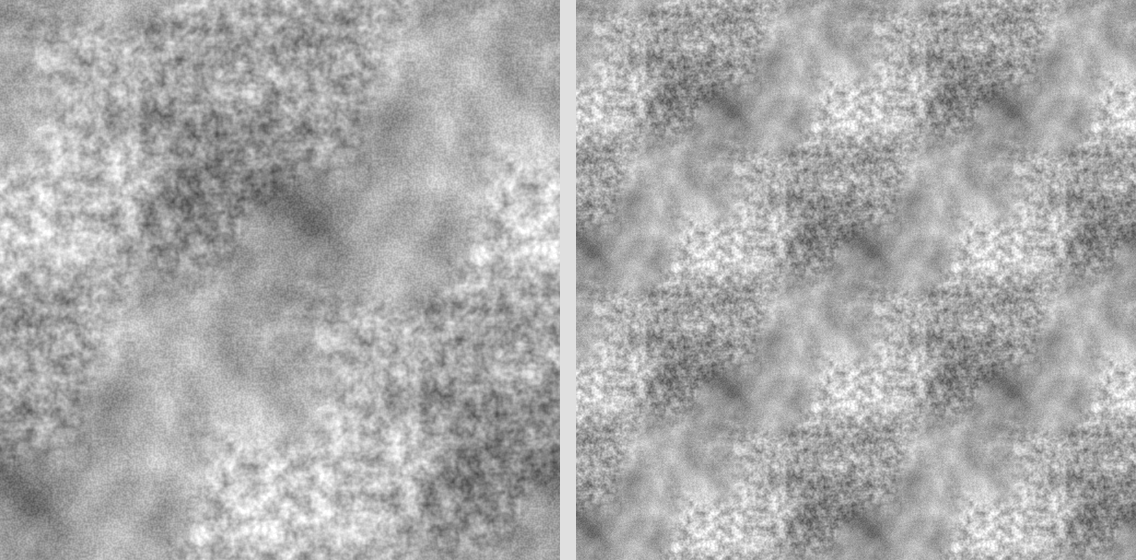
Left: one tile. Right: repeated 2 by 2.
Write a Shadertoy shader that draws this texture.

```glsl
// Tileable grey cloud texture: soft smoky patches, mottled zones and fine grain.

const float TAU = 6.2831853;

const float BASE_GREY     = 0.682;
const float WAVE_DEPTH    = 0.04;               // broad light and dark bands
const float CORE_DEPTH    = 0.13;               // compact dark smoky core
const float CORE_FOCUS    = 2.0;
const vec2  CORE_CENTER   = vec2(0.48, 0.65);
const float SMOOTH_BAND   = 0.05;               // diagonal with little mottling
const float CLOUD_CELLS   = 4.0;                // cell counts must be even
const float CLOUD_DEPTH   = 0.125;
const float CLOUD_FALLOFF = 0.86;
const float MOTTLE_CELLS  = 32.0;
const float MOTTLE_DEPTH  = 0.17;
const float MOTTLE_FALLOFF = 0.78;
const float GRAIN_CELLS   = 128.0;
const float GRAIN_DEPTH   = 0.085;

uint mixBits(uint h) {
    h ^= h >> 16; h *= 0x7feb352du;
    h ^= h >> 15; h *= 0x846ca68bu;
    return h ^ (h >> 16);
}

// Wraps a cell so the lattice repeats after half a tile along both axes at once.
vec2 wrapCell(vec2 cell, float cells) {
    float halfTile = 0.5 * cells;
    float row = floor(cell.y / halfTile);
    return vec2(mod(cell.x + row * halfTile, cells), cell.y - row * halfTile);
}

vec2 cellGradient(vec2 cell, float cells, uint seed) {
    uvec2 c = uvec2(wrapCell(cell, cells) + 0.5);
    uint h = mixBits(c.x + mixBits(c.y + mixBits(seed + uint(cells) * 31u)));
    float angle = TAU * float(h >> 8) / 16777216.0;
    return vec2(cos(angle), sin(angle));
}

// Periodic gradient noise, roughly -1 to 1.
float noise(vec2 uv, float cells, uint seed) {
    vec2 p = uv * cells;
    vec2 cell = floor(p);
    vec2 f = p - cell;
    vec2 s = f * f * f * (f * (f * 6.0 - 15.0) + 10.0);
    vec2 e = vec2(1.0, 0.0);
    float a = dot(cellGradient(cell, cells, seed), f);
    float b = dot(cellGradient(cell + e.xy, cells, seed), f - e.xy);
    float c = dot(cellGradient(cell + e.yx, cells, seed), f - e.yx);
    float d = dot(cellGradient(cell + e.xx, cells, seed), f - e.xx);
    return 1.4 * mix(mix(a, b, s.x), mix(c, d, s.x), s.y);
}

// Three octaves, each with twice the cells of the one before.
float octaves(vec2 uv, float cells, float falloff, uint seed) {
    float sum = 0.0;
    float weight = 1.0;
    for (int i = 0; i < 3; i++) {
        sum += weight * noise(uv, cells, seed + uint(i));
        weight *= falloff;
        cells *= 2.0;
    }
    return sum;
}

// Broad shading: two diagonal waves that meet in a dark core.
float broadShade(vec2 uv) {
    vec2 d = uv - CORE_CENTER;
    float waves = cos(TAU * (d.x + d.y)) + cos(TAU * (d.x - d.y));
    float core = exp(CORE_FOCUS * (waves - 2.0));
    return -WAVE_DEPTH * waves - CORE_DEPTH * core;
}

void mainImage(out vec4 fragColor, in vec2 fragCoord) {
    vec2 uv = fragCoord / iResolution.xy;

    // Large forms, bent slightly so that outlines stay ragged
    vec2 bend = 0.025 * vec2(noise(uv, 8.0, 11u), noise(uv, 8.0, 23u));
    float grey = BASE_GREY + broadShade(uv + bend);
    grey += CLOUD_DEPTH * octaves(uv, CLOUD_CELLS, CLOUD_FALLOFF, 37u);

    // Mottled zones alternate with smooth, grainy ones
    float zone = 0.55 - 0.5 * cos(TAU * (uv.x - uv.y - SMOOTH_BAND));
    zone = smoothstep(0.05, 0.75, zone + 0.5 * noise(uv, 6.0, 53u));
    float mottle = octaves(uv, MOTTLE_CELLS, MOTTLE_FALLOFF, 71u);
    grey += MOTTLE_DEPTH * mix(0.2, 1.0, zone) * mottle;

    // Fine grain
    float grain = 0.6 * noise(uv, GRAIN_CELLS, 97u) + noise(uv, 2.0 * GRAIN_CELLS, 101u);
    grey += GRAIN_DEPTH * mix(1.0, 0.45, zone) * grain;

    fragColor = vec4(vec3(clamp(grey, 0.0, 1.0)), 1.0);
}
```
